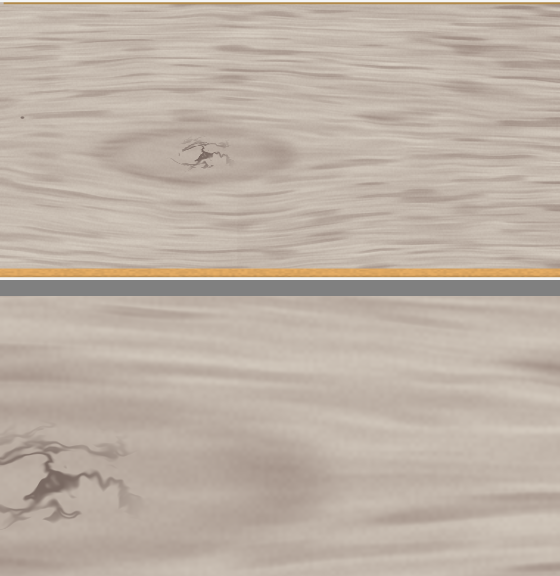
Top: the whole. Bottom: its middle third, enlarged.
This texture is drawn by a WebGL 1 fragment shader. Its source:

```glsl
precision highp float;
// Pale oak plank with fine horizontal fibres, one knot and amber core edges.
uniform vec2 u_resolution;

#define KNOT vec2(0.715, 0.448)
#define LIGHT_WOOD vec3(0.825, 0.788, 0.742)
#define DARK_WOOD vec3(0.565, 0.490, 0.455)
#define CRACK vec3(0.400, 0.335, 0.310)
#define AMBER vec3(0.865, 0.655, 0.385)
#define PAPER vec3(0.955, 0.962, 0.960)
#define FIBRE_COUNT 92.0
#define FIBRE_CONTRAST 0.62
#define RING_COUNT 36.0
#define CORE_TOP 0.041
#define CORE_BOTTOM 0.010

float hash(vec2 p) {
  vec3 q = fract(vec3(p.xyx) * 0.1031);
  q += dot(q, q.yzx + 33.33);
  return fract((q.x + q.y) * q.z);
}

float noise(vec2 p) {
  vec2 i = floor(p), f = fract(p);
  f = f * f * (3.0 - 2.0 * f);
  return mix(mix(hash(i), hash(i + vec2(1.0, 0.0)), f.x),
             mix(hash(i + vec2(0.0, 1.0)), hash(i + 1.0), f.x), f.y);
}

float fbm(vec2 p) {
  float sum = 0.0, weight = 0.5;
  for (int i = 0; i < 4; i++) {
    sum += weight * noise(p);
    p = p * 2.03 + 17.7;
    weight *= 0.5;
  }
  return sum / 0.9375;
}

// Height of a fibre before it was pushed aside by the knot.
float fibreHeight(vec2 p) {
  vec2 d = p - KNOT;
  float bulge = exp(-d.x * d.x * 2.2 - d.y * d.y * 9.0);
  float wave = 0.050 * (fbm(p * vec2(1.3, 2.5) + 4.0) - 0.5)
             + 0.009 * (noise(p * vec2(8.0, 20.0)) - 0.5);
  return d.y * (1.0 - 0.48 * bulge) + wave + 0.015 * p.x + 3.0;
}

// Distance measure of the growth rings, drawn out to the right.
float ringRadius(vec2 p) {
  vec2 d = p - KNOT;
  d += 0.045 * (vec2(fbm(p * vec2(4.0, 9.0)), fbm(p * vec2(3.0, 8.0) + 31.0)) - 0.5);
  d.x *= d.x > 0.0 ? 0.27 : 0.24;
  return length(d);
}

float woodTone(vec2 p) {
  vec2 d = p - KNOT;
  float v = fibreHeight(p);
  float coarse = noise(vec2(p.x * 4.5, v * FIBRE_COUNT));
  float fine = noise(vec2(p.x * 10.0 + 7.0, v * FIBRE_COUNT * 1.9));
  float pores = smoothstep(0.58, 0.92, noise(vec2(p.x * 6.0 + 3.0, v * FIBRE_COUNT * 0.8 + 50.0)));
  float broad = fbm(vec2(p.x * 1.4, v * 13.0));
  float r = ringRadius(p);

  // Fibres fade on the smooth wood of the knot and strengthen up and right.
  float calm = smoothstep(0.04, 0.15, r);
  float strength = mix(0.35, 1.0, calm) * (0.72 + 0.16 * p.x + 0.22 * p.y);
  float grain = 0.40 * (coarse - 0.5) + 0.32 * (fine - 0.5) + 0.50 * (pores - 0.18);
  float tone = 0.27 + FIBRE_CONTRAST * strength * grain + 0.26 * (broad - 0.5);

  // Growth rings, broken up by the fibres.
  float ring = noise(vec2(r * RING_COUNT * 1.6, 2.5)) - 0.42;
  float reach = exp(-r * r * 38.0) * smoothstep(0.01, 0.05, r);
  tone += 0.42 * ring * reach * (0.55 + 0.7 * coarse);
  tone += 0.15 * smoothstep(0.022, 0.0, abs(r - 0.083)) * (0.4 + fine);
  tone += 0.13 * exp(-dot(d * vec2(3.5, 14.0), d * vec2(3.5, 14.0)));

  // Shade drifting to the right, and a faint printed seam below the knot.
  tone += 0.05 * (p.x - 1.0) + 0.06 * (p.y - 0.5);
  tone += 0.045 * smoothstep(0.845, 0.850, p.x) * smoothstep(0.30, 0.22, p.y)
        * smoothstep(1.5, 0.85, p.x);
  return tone + 0.07 * (noise(p * 190.0) - 0.5);
}

// Short twisted cracks in the heart of the knot.
float cracks(vec2 p) {
  vec2 d = p - KNOT;
  vec2 q = p + 0.05 * vec2(fbm(p * 15.0), fbm(p * 15.0 + 9.0));
  float vein = abs(fbm(q * vec2(11.0, 25.0) + 2.0) - 0.5);
  vec2 e = d / vec2(0.125, 0.065);
  float heart = smoothstep(1.25, 0.25, length(e) + 0.5 * (fbm(p * 13.0) - 0.5));
  float speck = smoothstep(0.008, 0.002, length((p - vec2(0.08, 0.58)) * vec2(0.8, 1.2)));
  return max(heart * smoothstep(0.055, 0.005, vein) * 0.78, 0.7 * speck);
}

void main() {
  vec2 p = gl_FragCoord.xy / u_resolution.y;
  float soft = 0.75 / u_resolution.y;

  vec3 color = mix(LIGHT_WOOD, DARK_WOOD, clamp(woodTone(p), -0.1, 1.1));
  color = mix(color, CRACK, cracks(p));

  // Amber core along the bottom, with a darker lower lip.
  float lip = smoothstep(CORE_BOTTOM + 0.010, CORE_BOTTOM, p.y);
  vec3 core = AMBER * (1.0 - 0.16 * lip + 0.09 * (noise(p * vec2(90.0, 180.0)) - 0.5));
  color = mix(core, color, smoothstep(CORE_TOP - soft, CORE_TOP + soft, p.y));
  color = mix(PAPER, color, smoothstep(CORE_BOTTOM - soft, CORE_BOTTOM + soft, p.y));

  // Thin brown core line and paper along the top.
  float topLine = smoothstep(0.985 - soft, 0.985 + soft, p.y) * smoothstep(0.010, 0.016, p.x);
  color = mix(color, AMBER * vec3(0.80, 0.82, 0.75), topLine);
  color = mix(color, PAPER, smoothstep(0.992 - soft, 0.992 + soft, p.y));
  gl_FragColor = vec4(color, 1.0);
}
```
